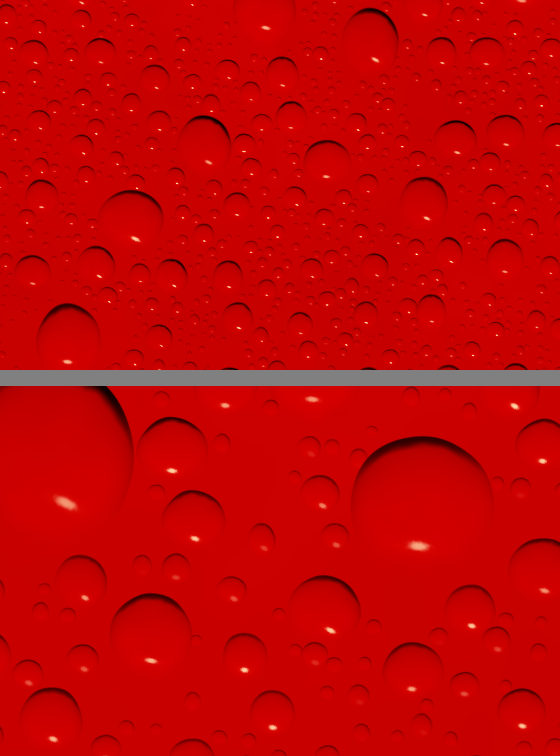
Top, the full canvas; bottom, a detail of the centre.
Write a Shadertoy shader that draws this texture.

```glsl
// Glossy water drops of many sizes scattered over a bright red surface.

const int LEVELS = 5;
const vec3 SURFACE = vec3(0.785, 0.0, 0.0);
const vec3 GLINT = vec3(1.0, 0.88, 0.68);
const vec3 GLINT_HALO = vec3(1.0, 0.12, 0.03);

struct Drop {
    vec2 centre;
    vec2 radii;
    float seed;
    bool present;
};

vec2 hash2(vec2 p) {
    vec3 q = fract(p.xyx * vec3(0.1031, 0.1030, 0.0973));
    q += dot(q, q.yzx + 33.33);
    return fract((q.xx + q.yz) * q.zy);
}

mat2 rotation(float angle) {
    float c = cos(angle), s = sin(angle);
    return mat2(c, s, -s, c);
}

float cornerSlope(vec2 cell, vec2 offset) {
    return dot(hash2(cell) * 2.0 - 1.0, offset);
}

float gradientNoise(vec2 p) {
    vec2 i = floor(p), f = fract(p);
    vec2 u = f * f * f * (f * (f * 6.0 - 15.0) + 10.0);
    vec2 e = vec2(1.0, 0.0);
    float low = mix(cornerSlope(i, f), cornerSlope(i + e, f - e), u.x);
    float high = mix(cornerSlope(i + e.yx, f - e.yx), cornerSlope(i + e.xx, f - e.xx), u.x);
    return mix(low, high, u.y);
}

// Each level is a finer, differently turned grid
float cellSize(int level) { return 0.33 * pow(0.55, float(level)); }
mat2 gridTurn(int level) { return rotation(0.45 + 1.1 * float(level)); }

vec2 cellOf(vec2 p, int level) {
    return floor(gridTurn(level) * p / cellSize(level));
}

Drop makeDrop(vec2 cell, int level) {
    vec2 key = cell + 57.0 * float(level) + 211.0;
    vec2 jitter = hash2(key) - 0.5;
    vec2 shape = hash2(key + 31.7);
    vec2 chance = hash2(key + 73.3);
    float size = cellSize(level);
    float radius = size * mix(0.17, 0.29, shape.x);
    float share = level == 0 ? 0.55 : (level < 3 ? 0.95 : 0.72);
    vec2 centre = (cell + 0.5 + 0.46 * jitter) * size * gridTurn(level);
    return Drop(centre, radius * vec2(1.0, mix(0.93, 1.28, shape.y * shape.y)),
                chance.y, chance.x < share);
}

// True when a larger drop already occupies the place
bool isCrowded(Drop d, int level) {
    for (int k = 0; k < level; k++) {
        vec2 home = cellOf(d.centre, k);
        for (int n = 0; n < 9; n++) {
            Drop other = makeDrop(home + vec2(n % 3 - 1, n / 3 - 1), k);
            vec2 gap = (d.centre - other.centre) / (0.95 * (d.radii + other.radii));
            if (other.present && dot(gap, gap) < 1.0) return true;
        }
    }
    return false;
}

vec3 shadeDrop(vec3 colour, vec2 n, Drop d, float pixel) {
    float radius = d.radii.x;
    float big = smoothstep(0.006, 0.05, radius);
    float dist = length(n);
    float depth = max(1.0 - dist, 0.0);
    float blur = pixel / radius;
    float inside = 1.0 - smoothstep(1.0 - blur, 1.0 + blur, dist);
    float lean = mix(-0.1, 0.4, d.seed);
    float upward = dot(n / max(dist, 0.001), vec2(sin(lean), cos(lean)));

    // Clear body, lighter towards the bottom
    float body = 0.035 * (1.0 - smoothstep(-0.7, 0.7, n.y)) * smoothstep(0.0, 0.35, depth);
    body += 0.018 * gradientNoise(n * 2.5 + d.seed * 40.0) * big;

    // Dark crescent under the upper rim, faint line down the sides
    float crescent = smoothstep(0.3, 1.0, upward);
    float thickness = 0.06 + 0.13 * crescent;
    thickness *= 1.0 + 0.5 * gradientNoise(n * 4.0 + d.seed * 91.0);
    float dark = crescent * (1.0 - smoothstep(0.2 * thickness, thickness, depth));
    dark *= mix(0.3, 0.95, big) * mix(0.65, 1.0, fract(d.seed * 7.0));
    float shade = 0.2 * smoothstep(-0.1, 0.9, upward) * exp(-depth * 4.5);
    float side = 0.13 * smoothstep(-0.6, 0.3, upward) * exp(-depth * 14.0);
    vec3 lit = (colour + vec3(body, 0.0, 0.0)) * (1.0 - dark) * (1.0 - shade - side);

    // Tilted glint near the bottom
    vec2 spot = vec2(mix(-0.05, 0.2, d.seed), -0.56);
    vec2 extent = max(vec2(0.14, 0.06), vec2(0.0035, 0.0022) / radius);
    vec2 s = rotation(mix(0.1, 0.5, d.seed)) * (n * d.radii / radius - spot) / extent;
    float fall = dot(s, s) * (1.0 + 0.5 * gradientNoise(n * 18.0 + d.seed * 17.0));
    float strength = smoothstep(0.007, 0.022, radius) * mix(0.6, 1.0, fract(d.seed * 13.0));
    lit = mix(lit, GLINT_HALO, 0.5 * strength * exp(-0.5 * fall));
    lit = mix(lit, GLINT, strength * exp(-fall * fall));
    return mix(colour, lit, inside);
}

void mainImage(out vec4 fragColor, in vec2 fragCoord) {
    float pixel = 1.0 / iResolution.y;
    vec2 p = fragCoord * pixel;
    vec3 colour = SURFACE;
    colour.r += 0.03 * gradientNoise(p * 2.3 + 5.0) + 0.012 * gradientNoise(p * 11.0);

    for (int level = LEVELS - 1; level >= 0; level--) {
        vec2 home = cellOf(p, level);
        for (int k = 0; k < 9; k++) {
            Drop d = makeDrop(home + vec2(k % 3 - 1, k / 3 - 1), level);
            vec2 n = (p - d.centre) / d.radii;
            n *= 1.0 + 0.06 * gradientNoise(n * 1.2 + d.seed * 63.0);
            if (!d.present || length(n) > 1.0 + pixel / d.radii.x) continue;
            if (!isCrowded(d, level)) colour = shadeDrop(colour, n, d, pixel);
        }
    }
    fragColor = vec4(clamp(colour, 0.0, 1.0), 1.0);
}
```
